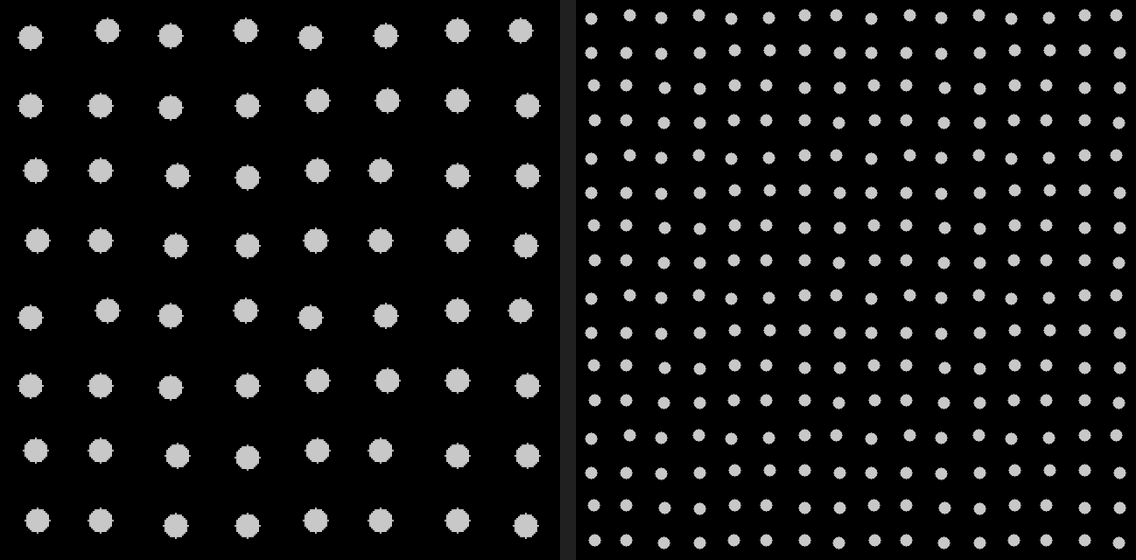
Left, the tile; right, the same tile 2 across and 2 down.
Give the GLSL for this pattern, as a WebGL 2 fragment shader.

```glsl
#version 300 es
precision highp float;

uniform vec2 u_resolution;
out vec4 fragColor;

const vec2 REPEATS = vec2(8.0);            // dots across and down
const vec2 JITTER_PERIOD = vec2(8.0, 4.0); // cells before the offsets recur
const float CELL_STEPS = 40.0;             // lattice steps per cell
const float DOT_RADIUS = 7.0;              // in lattice steps
const int SAMPLES = 4;                     // per axis, for smooth edges
const vec3 BACKGROUND = vec3(0.0);
const vec3 DOT_COLOR = vec3(0.784);

// Integer hash giving two values in 0..1
vec2 hash2(uvec2 v) {
    v = v * 1664525u + 1013904223u;
    v.x += v.y * 1664525u;
    v.y += v.x * 1664525u;
    v ^= v >> 16u;
    v.x += v.y * 1664525u;
    v.y += v.x * 1664525u;
    v ^= v >> 16u;
    return vec2(v & 65535u) / 65536.0;
}

// Offset of -3, 0 or +1 lattice steps on each axis
vec2 dotOffset(vec2 cell, vec2 period) {
    vec2 h = hash2(uvec2(mod(cell, period)));
    return -3.0 + 3.0 * step(vec2(0.38, 0.53), h) + step(vec2(0.62, 0.75), h);
}

// Stepped disc: 1 inside, 0 outside
float steppedDisc(vec2 latticePoint, vec2 center, float radius) {
    vec2 d = floor(latticePoint) - center;
    return step(dot(d, d), radius * radius + 0.5);
}

// One jittered disc in every cell
float dotGrid(vec2 uv, vec2 repeats) {
    vec2 grid = fract(uv) * repeats;
    vec2 center = 0.5 * CELL_STEPS + dotOffset(floor(grid), JITTER_PERIOD);
    return steppedDisc(fract(grid) * CELL_STEPS, center, DOT_RADIUS);
}

// Share of one screen pixel covered by dots
float dotCoverage(vec2 fragCorner, vec2 resolution) {
    float total = 0.0;
    for (int y = 0; y < SAMPLES; y++) {
        for (int x = 0; x < SAMPLES; x++) {
            vec2 inside = (vec2(x, y) + 0.5) / float(SAMPLES);
            vec2 uv = (fragCorner + inside) / resolution;
            total += dotGrid(vec2(uv.x, 1.0 - uv.y), REPEATS);
        }
    }
    return total / float(SAMPLES * SAMPLES);
}

void main() {
    float coverage = dotCoverage(gl_FragCoord.xy - 0.5, u_resolution);
    fragColor = vec4(mix(BACKGROUND, DOT_COLOR, coverage), 1.0);
}
```
